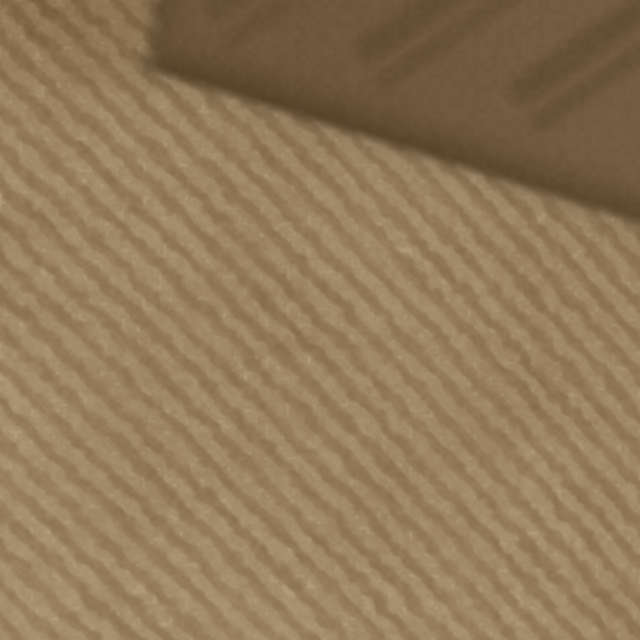
This texture is drawn by a Shadertoy shader. Its source:

```glsl
// Tan corduroy with slanting, slightly fanned ribs, under the corner of a blurred brown panel.

#define RIBS 17.5        // ribs crossed along the left side
#define SLANT 0.95       // steepness of the ribs at the left side
#define FAN 0.10         // extra steepness towards the right
#define WOBBLE 0.24      // raggedness of the ribs, in rib widths
#define NAP 0.34         // strength of the fuzzy fibre grain
#define WEAR 0.26        // strength of the broad worn patches
#define GLINTS 0.20      // strength of the pale fibre tips
#define EDGE_BLUR 0.012  // softness of the panel's long edge

const vec3 GROOVE = vec3(0.51, 0.41, 0.28);
const vec3 RIDGE = vec3(0.68, 0.59, 0.45);
const vec3 PANEL = vec3(0.43, 0.34, 0.23);
const vec3 PANEL_DARK = vec3(0.34, 0.26, 0.16);

float hash(vec2 p) {
    return fract(sin(dot(p, vec2(127.1, 311.7))) * 43758.5453);
}

float noise(vec2 p) {
    vec2 cell = floor(p), f = fract(p);
    f = f * f * (3.0 - 2.0 * f);
    return mix(mix(hash(cell), hash(cell + vec2(1, 0)), f.x),
               mix(hash(cell + vec2(0, 1)), hash(cell + vec2(1, 1)), f.x), f.y);
}

float segmentDistance(vec2 p, vec2 a, vec2 b) {
    vec2 pa = p - a, ba = b - a;
    return length(pa - ba * clamp(dot(pa, ba) / dot(ba, ba), 0.0, 1.0));
}

vec3 corduroy(vec2 p) {
    // Rib coordinate: whole numbers lie along the ridges
    float rib = RIBS * (p.y + SLANT * p.x + FAN * p.x * p.x);
    rib += WOBBLE * (noise(p * 42.0) - 0.5) + 0.7 * WOBBLE * (noise(p * 95.0 + 7.0) - 0.5);
    float ridge = 0.5 + 0.5 * cos(6.28318 * rib);
    ridge = smoothstep(0.0, 0.85, ridge);

    // Each rib varies in depth along its length
    float depth = 0.28 + 0.24 * noise(vec2(floor(rib + 0.5) * 3.7, (p.x - p.y) * 9.0));
    float tone = 0.57 + depth * (ridge - 0.6);

    // Fibre grain, worn patches and pale tips
    float grain = 0.6 * noise(p * 85.0 + 3.0) + 0.4 * noise(p * 190.0 + 19.0);
    tone += NAP * (grain - 0.5);
    tone += WEAR * (0.6 * noise(p * 5.0 + 2.0) + 0.4 * noise(p * 17.0) - 0.5);
    tone += GLINTS * ridge * smoothstep(0.72, 0.95, noise(p * 120.0 + 41.0));

    // Light falls off towards the upper left and the right
    tone += 0.12 * (0.5 - p.y) - 0.08 * (p.x - 0.5);
    tone -= 0.45 * smoothstep(0.30, 0.0, length(p - vec2(0.12, 1.04)));
    return mix(GROOVE, RIDGE, clamp(tone, -0.25, 1.2));
}

vec3 panelColor(vec2 p, float inset) {
    // Darkened rim, fading into the flat middle
    float dark = 0.95 * exp(-inset * inset / 0.0018);

    // Slanting blurred streaks, each a broad stroke with a fainter one below
    for (int i = 0; i < 3; i++) {
        float k = float(i);
        vec2 start = vec2(0.34, 0.99) + k * vec2(0.24, -0.065);
        vec2 reach = vec2(0.32, 0.22), below = vec2(0.025, -0.050);
        float broad = smoothstep(0.040, 0.004, segmentDistance(p, start, start + reach));
        float faint = smoothstep(0.030, 0.002, segmentDistance(p, start + below, start + below + reach));
        dark += (0.35 + 0.12 * k) * max(broad, 0.75 * faint);
    }
    float grain = 0.6 * noise(p * 110.0) + 0.4 * noise(p * 210.0) - 0.5;
    vec3 color = mix(PANEL, PANEL_DARK, clamp(dark, 0.0, 1.0));
    return color + 0.02 * smoothstep(0.45, 1.0, p.x) + 0.03 * grain;
}

void mainImage(out vec4 fragColor, in vec2 fragCoord) {
    vec2 p = fragCoord / iResolution.xy;

    // Distances inward from the panel's long lower edge and short left edge
    vec2 corner = vec2(0.232, 0.893);
    float fromLower = dot(p - corner, normalize(vec2(0.313, 1.0)));
    float fromLeft = dot(p - corner, normalize(vec2(1.0, -0.18)));
    float cover = smoothstep(-EDGE_BLUR, EDGE_BLUR, fromLower)
                * smoothstep(-2.0 * EDGE_BLUR, 2.0 * EDGE_BLUR, fromLeft);

    // Faint contact shadow on the cloth beside the panel
    float outside = length(min(vec2(fromLower, fromLeft), 0.0));
    vec3 cloth = corduroy(p) * (1.0 - 0.14 * exp(-outside / 0.018));

    float inset = max(min(fromLower, fromLeft + 0.02), 0.0);
    fragColor = vec4(mix(cloth, panelColor(p, inset), cover), 1.0);
}
```
